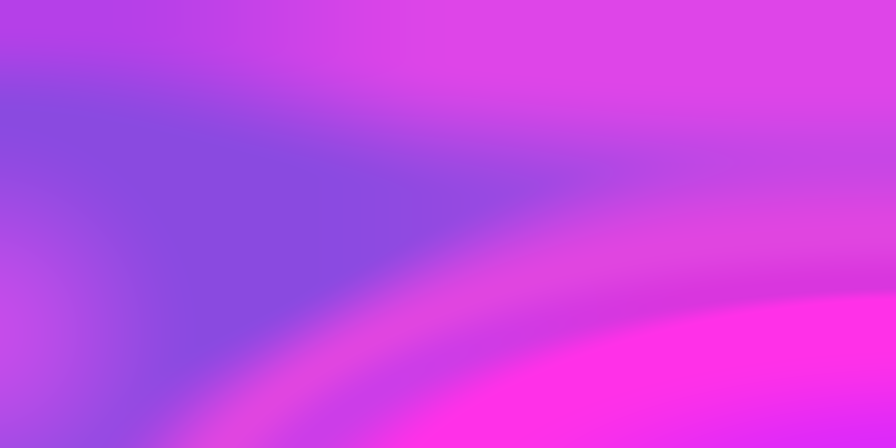
Reproduce this background procedurally as a WebGL 2 fragment shader.

```glsl
#version 300 es
precision highp float;
// Soft violet and magenta gradient: a hazy violet wedge above a glowing pink arc.

#define ARC_CENTER vec2(1.042, -0.146)
#define ARC_RADII vec2(0.736, 0.513)
#define RIM_WIDTH vec2(0.11, 0.22)
#define GLOW_CENTER vec2(-0.026, 0.258)
#define GLOW_RADII vec2(0.26, 0.495)
#define BAND_FADE 0.55

uniform vec2 u_resolution;
out vec4 fragColor;

const vec3 VIOLET = vec3(0.54, 0.29, 0.88);
const vec3 ORCHID = vec3(0.71, 0.25, 0.91);
const vec3 PINK = vec3(0.88, 0.27, 0.88);
const vec3 SKY_PINK = vec3(0.87, 0.27, 0.91);
const vec3 GLOW = vec3(0.78, 0.30, 0.92);
const vec3 RIDGE_LEFT = vec3(0.80, 0.24, 0.91);
const vec3 RIDGE_RIGHT = vec3(0.85, 0.21, 0.87);
const vec3 HOT_PINK = vec3(1.0, 0.19, 0.91);
const vec3 CORE = vec3(0.86, 0.16, 0.98);

// Distance scaled so that the ellipse outline lies at 1
float ellipse(vec2 p, vec2 center, vec2 radii) {
    return length((p - center) / radii);
}

// Upper haze and the violet wedge, where t is the distance outside the arc in rim widths
vec3 haze(vec2 p, float t) {
    vec3 sky = mix(ORCHID, SKY_PINK, smoothstep(0.1, 0.52, p.x));
    vec3 base = mix(PINK, sky, smoothstep(1.0, 3.1, t));

    float bandLow = mix(0.74, 0.557, smoothstep(0.0, 0.52, p.x));
    float bandHigh = mix(0.95, 0.82, smoothstep(0.0, 0.8, p.x));
    float band = 1.0 - smoothstep(bandLow, bandHigh, p.y);
    band *= smoothstep(1.0, 3.1, t);
    band *= 1.0 - BAND_FADE * smoothstep(0.3, 0.95, p.x);
    vec3 color = mix(base, VIOLET, band);

    // Glow entering from the left edge
    float glow = 1.0 - smoothstep(0.0, 1.0, ellipse(p, GLOW_CENTER, GLOW_RADII));
    return mix(color, GLOW, glow * band);
}

void main() {
    vec2 p = gl_FragCoord.xy / u_resolution;
    float d = ellipse(p, ARC_CENTER, ARC_RADII);
    float rim = mix(RIM_WIDTH.x, RIM_WIDTH.y, smoothstep(0.25, 0.8, p.x));
    float t = (d - 1.0) / rim;

    // Darker ridge between the pink rim and the hot interior
    vec3 ridge = mix(RIDGE_LEFT, RIDGE_RIGHT, smoothstep(0.4, 0.8, p.x));
    vec3 color = mix(ridge, haze(p, t), smoothstep(0.0, 1.0, t));

    // Hot interior cooling towards its core
    float hotInner = mix(0.82, 0.925, smoothstep(0.4, 1.0, p.x));
    float hot = 1.0 - smoothstep(hotInner, 0.99, d);
    vec3 interior = mix(CORE, HOT_PINK, smoothstep(0.25, 0.74, d));
    fragColor = vec4(mix(color, interior, hot), 1.0);
}
```
